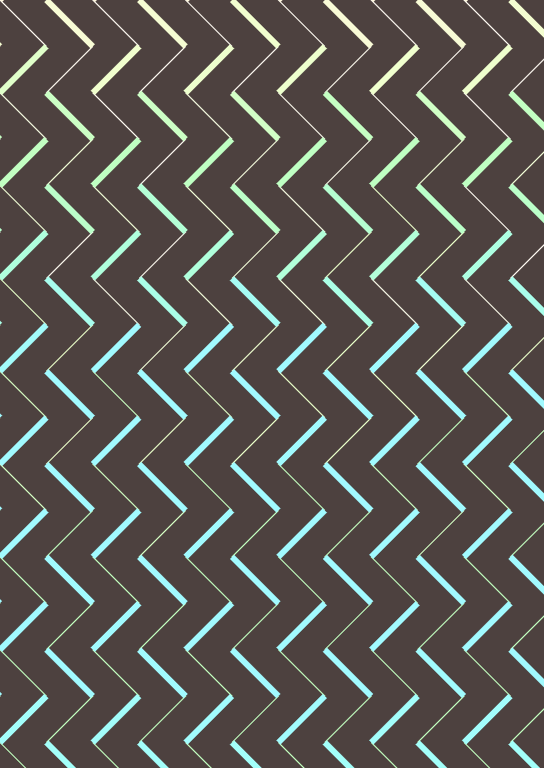
Write a Shadertoy shader that draws this pattern.

```glsl
// Upright zigzags of alternating bold and hairline strokes, tinted cream to cyan down a dark ground.

const float CELLS_DOWN = 16.55;        // square cells over the canvas height
const float BOLD_WIDTH = 0.128;        // stroke widths in cells
const float HAIR_WIDTH = 0.025;
const float HALF_DIAGONAL = 0.70711;
const vec3 GROUND = vec3(0.302, 0.255, 0.247);

float hash(vec2 p) {
    vec3 q = fract(p.xyx * vec3(0.1031, 0.1030, 0.0973));
    q += dot(q, q.yzx + 33.33);
    return fract((q.x + q.y) * q.z);
}

// Square-ended bar centred on the origin, lying along a unit direction
float barDistance(vec2 p, vec2 dir, float halfLength, float halfWidth) {
    float along = abs(dot(p, dir));
    float across = abs(dot(p, vec2(-dir.y, dir.x)));
    return max(along - halfLength, across - halfWidth);
}

// Cream, green, mint, cyan from top (0) to bottom (1)
vec3 boldTint(float depth) {
    vec3 c = mix(vec3(1.0, 0.97, 0.87), vec3(0.95, 1.0, 0.81), smoothstep(-0.02, 0.06, depth));
    c = mix(c, vec3(0.75, 1.0, 0.76), smoothstep(0.06, 0.20, depth));
    c = mix(c, vec3(0.67, 1.0, 0.90), smoothstep(0.20, 0.37, depth));
    c = mix(c, vec3(0.63, 0.98, 1.0), smoothstep(0.35, 0.47, depth));
    return mix(c, vec3(0.64, 1.0, 0.98), smoothstep(0.85, 1.0, depth));
}

// White at the top, pale lime in the middle, light green below
vec3 hairTint(float depth) {
    vec3 c = mix(vec3(1.0, 0.98, 0.95), vec3(0.92, 1.0, 0.79), smoothstep(0.18, 0.42, depth));
    return mix(c, vec3(0.76, 1.0, 0.75), smoothstep(0.42, 0.75, depth));
}

// Paints the strokes of one weight; neighbours are visited so ends may overhang
vec3 paintStrokes(vec3 col, vec2 p, float pixel, bool bold) {
    float width = bold ? BOLD_WIDTH : HAIR_WIDTH;
    for (int j = -1; j <= 1; j++) {
        for (int i = -1; i <= 1; i++) {
            vec2 cell = floor(p) + vec2(i, j);
            bool boldCell = mod(cell.x + cell.y, 2.0) > 0.5;
            if (boldCell != bold) continue;

            // Rows alternate between falling and rising diagonals
            float slope = mod(cell.y, 2.0) < 0.5 ? 1.0 : -1.0;
            vec2 dir = normalize(vec2(1.0, slope));
            float d = barDistance(p - cell - 0.5, dir, HALF_DIAGONAL, 0.5 * width);

            float depth = (cell.y + 0.5) / CELLS_DOWN;
            float jitter = hash(cell + 17.0) - 0.5;
            vec3 tint = bold ? boldTint(depth + 0.07 * jitter)
                             : hairTint(depth + 0.30 * jitter);
            col = mix(col, tint, clamp(0.5 - d / pixel, 0.0, 1.0));
        }
    }
    return col;
}

void mainImage(out vec4 fragColor, in vec2 fragCoord) {
    // Cell coordinates measured from the top left corner
    float pixel = CELLS_DOWN / iResolution.y;
    vec2 p = vec2(fragCoord.x, iResolution.y - fragCoord.y) * pixel;

    vec3 col = paintStrokes(GROUND, p, pixel, false);
    col = paintStrokes(col, p, pixel, true);
    fragColor = vec4(col, 1.0);
}
```
